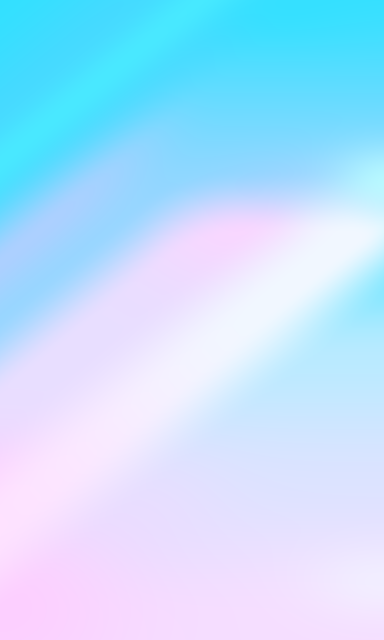
Reproduce this background procedurally as a Shadertoy shader.

```glsl
// Soft diagonal bands of cyan, lilac, pink and white light, blended like silk.

const float ASPECT = 0.6;                // canvas width in units of its height
const float TILT = 0.681;                // angle of the bands, in radians

// Band positions, measured across the tilt
const float WHITE_LOW = 0.082;
const float WHITE_HIGH = 0.205;
const float LILAC_HIGH = 0.345;
const float LILAC_TOP = 0.685;           // height where the lilac band is cut off
const float HAZE_MID = 0.46;
const float CYAN_LOW = 0.512;
const float STREAK_MID = 0.58;

// Colours
const vec3 PINK = vec3(0.99, 0.81, 1.00);
const vec3 ROSE = vec3(0.975, 0.84, 1.00);
const vec3 BLUSH = vec3(0.96, 0.87, 1.00);
const vec3 LILAC = vec3(0.91, 0.87, 1.00);
const vec3 MIST = vec3(0.86, 0.89, 1.00);
const vec3 ICE = vec3(0.72, 0.92, 1.00);
const vec3 AQUA = vec3(0.44, 0.90, 1.00);
const vec3 WARM_WHITE = vec3(0.995, 0.885, 1.00);
const vec3 COOL_WHITE = vec3(0.945, 0.97, 1.00);
const vec3 PALE_CYAN = vec3(0.72, 0.98, 1.00);
const vec3 SKY_LOW = vec3(0.59, 0.84, 1.00);
const vec3 SKY_HIGH = vec3(0.20, 0.88, 1.00);
const vec3 HAZE = vec3(0.69, 0.81, 1.00);
const vec3 CYAN = vec3(0.28, 0.85, 1.00);
const vec3 BRIGHT_CYAN = vec3(0.29, 0.93, 1.00);

// Soft step centred on zero
float softEdge(float d, float halfWidth) {
    return smoothstep(-halfWidth, halfWidth, d);
}

// Bell curve, for streaks
float bell(float d, float width) {
    d /= width;
    return exp(-d * d);
}

// Elliptical glow
float glow(vec2 d, vec2 radius) {
    d /= radius;
    return exp(-dot(d, d));
}

// Rounded maximum of two distances
float smoothMax(float a, float b, float k) {
    float h = max(k - abs(a - b), 0.0) / k;
    return max(a, b) + 0.25 * h * h * k;
}

// Lower field: pink at the foot, rising to aqua
vec3 lowerField(vec2 p) {
    vec3 col = mix(BLUSH, MIST, smoothstep(0.04, 0.27, p.y));
    col = mix(col, ICE, smoothstep(0.24, 0.47, p.y));
    col = mix(col, AQUA, smoothstep(0.44, 0.60, p.y));
    col = mix(col, LILAC, 0.8 * glow(p - vec2(0.23, 0.20), vec2(0.13, 0.10)));
    col = mix(col, PINK, glow(p - vec2(0.0, 0.05), vec2(0.20, 0.15)));
    return mix(col, COOL_WHITE, 0.6 * glow(p - vec2(0.60, 0.09), vec2(0.12, 0.06)));
}

// Lilac band with two pink pools
vec3 lilacBand(vec2 p) {
    vec3 col = mix(LILAC, ROSE, glow(p - vec2(0.37, 0.66), vec2(0.16, 0.11)));
    return mix(col, PINK, 0.9 * glow(p - vec2(0.0, 0.24), vec2(0.13, 0.08)));
}

// Upper sky with a lavender haze and a bright streak
vec3 upperSky(vec2 p, float along, float across) {
    vec3 col = mix(SKY_LOW, SKY_HIGH, smoothstep(0.65, 1.05, p.y));
    float hazeFade = 1.0 - smoothstep(0.45, 0.80, along);
    col = mix(col, HAZE, 0.85 * hazeFade * bell(across - HAZE_MID, 0.045));
    col = mix(col, HAZE, 0.45 * glow(p - vec2(0.48, 0.705), vec2(0.13, 0.05)));
    col = mix(col, CYAN, softEdge(across - CYAN_LOW, 0.055));
    col = mix(col, SKY_HIGH, smoothstep(0.62, 0.78, across));
    col = mix(col, SKY_HIGH, 0.8 * glow(p - vec2(0.42, 1.0), vec2(0.15, 0.06)));
    col = mix(col, BRIGHT_CYAN, 0.75 * bell(across - STREAK_MID, 0.038));
    return mix(col, PALE_CYAN, 0.95 * glow(p - vec2(0.61, 0.715), vec2(0.09, 0.055)));
}

void mainImage(out vec4 fragColor, in vec2 fragCoord) {
    vec2 p = fragCoord / iResolution.xy * vec2(ASPECT, 1.0);

    // Coordinates along and across the bands
    vec2 axis = vec2(cos(TILT), sin(TILT));
    float along = dot(p, axis);
    float across = dot(p, vec2(-axis.y, axis.x));

    vec3 col = lowerField(p);

    // White beam, warm at its foot and cool at its tip
    vec3 beam = mix(WARM_WHITE, COOL_WHITE, smoothstep(0.08, 0.66, along));
    beam = mix(beam, PALE_CYAN, 0.7 * smoothstep(0.83, 0.94, along));
    col = mix(col, beam, softEdge(across - WHITE_LOW, 0.052));

    // Lilac band fades out before the tip of the beam
    float lilacFade = 1.0 - smoothstep(0.74, 0.88, along);
    col = mix(col, lilacBand(p), lilacFade * softEdge(across - WHITE_HIGH, 0.055));

    // Sky lies over both the band edge and its level top
    float skyEdge = smoothMax(across - LILAC_HIGH, p.y - LILAC_TOP, 0.05);
    col = mix(col, upperSky(p, along, across), softEdge(skyEdge, 0.05));

    fragColor = vec4(col, 1.0);
}
```
